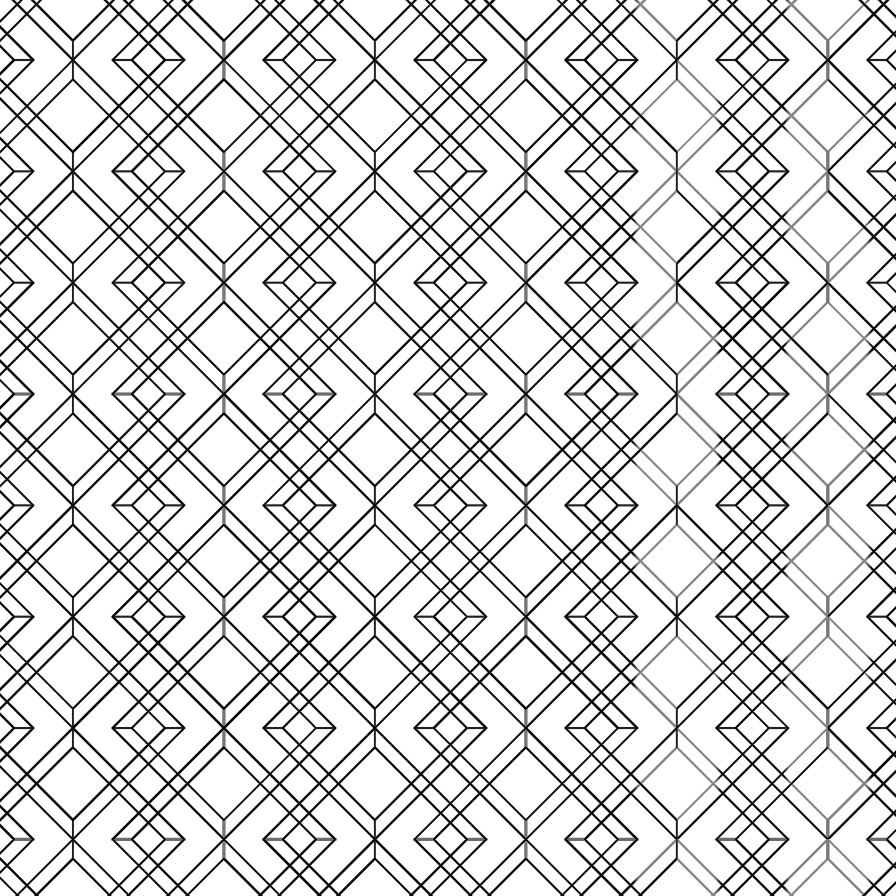
Reproduce this pattern procedurally as a Shadertoy shader.

```glsl
// Line lattice of interlocking folded diamonds, black on white.
// Every node of a grid sends out two parallel 45 degree rays per quadrant, joined by
// short bars at both ends; folding with abs() draws all four quadrants at once.

const vec2 PITCH = vec2(0.1685, 0.12426);  // node spacing, about 6 by 8 on the canvas
const float BAR = 0.0215;                  // length of the bars joining paired rays

float hash(vec3 p) {
    p = fract(p * vec3(0.1031, 0.1130, 0.0973));
    p += dot(p, p.yzx + 33.33);
    return fract((p.x + p.y) * p.z);
}

float segment(vec2 p, vec2 a, vec2 b) {
    vec2 pa = p - a, ba = b - a;
    return length(pa - ba * clamp(dot(pa, ba) / dot(ba, ba), 0.0, 1.0));
}

// Smooth coverage of a stroke with the given half width
float stroke(float dist, float halfWidth, float pixel) {
    return clamp((halfWidth - dist) / pixel + 0.5, 0.0, 1.0);
}

// Ink laid down by the strokes that start at one node
float nodeInk(vec2 p, vec2 id, float pixel) {
    vec2 q = abs(p);
    vec2 side = vec2(p.x < 0.0 ? -1.0 : 1.0, p.y < 0.0 ? -1.0 : 1.0);
    float reach = PITCH.y;

    // Each ray has its own weight
    vec3 key = vec3(id * 2.0 + side * 0.5 + 40.0, 7.0);
    float weightA = mix(0.00105, 0.00145, hash(key));
    float weightB = mix(0.00105, 0.00145, hash(key + 11.0));

    // Worn, paler ray starts in the right-hand columns
    float worn = step(3.5, id.x) * (1.0 - smoothstep(0.042, 0.05, q.x));
    float inkA = 1.0 - 0.5 * worn * step(0.45, hash(key + 23.0));
    float inkB = 1.0 - 0.5 * worn * step(0.35, hash(key + 37.0));

    // Outer ray from the centre, inner ray from the tip of the upright bar
    float outer = segment(q, vec2(0.0), vec2(reach));
    float inner = segment(q, vec2(0.0, BAR), vec2(reach - BAR, reach));
    float ink = max(inkA * stroke(outer, weightA, pixel),
                    inkB * stroke(inner, weightB, pixel));

    // Upright bar: wider and grey in every second column
    float greyColumn = mod(id.x, 2.0);
    float upright = segment(q, vec2(0.0), vec2(0.0, BAR));
    ink = max(ink, mix(0.9, 0.55, greyColumn)
        * stroke(upright, mix(0.0011, 0.0019, greyColumn), pixel));

    // Level bar closing the far ends: wider and grey in every fourth row
    float greyRow = 1.0 - step(0.5, mod(id.y + side.y, 4.0));
    float level = segment(q, vec2(reach - BAR, reach), vec2(reach));
    return max(ink, mix(0.9, 0.6, greyRow)
        * stroke(level, mix(0.0012, 0.0018, greyRow), pixel));
}

void mainImage(out vec4 fragColor, in vec2 fragCoord) {
    float pixel = 1.0 / iResolution.y;
    vec2 p = fragCoord * pixel - vec2(0.0814, 0.0632);
    vec2 nearest = floor(p / PITCH + 0.5);

    // Rays cross into neighbouring cells, so gather the surrounding nodes
    float ink = 0.0;
    for (int j = -1; j <= 1; j++) {
        for (int i = -1; i <= 1; i++) {
            vec2 id = nearest + vec2(i, j);
            ink = max(ink, nodeInk(p - id * PITCH, id, pixel));
        }
    }

    fragColor = vec4(mix(vec3(1.0), vec3(0.03), ink), 1.0);
}
```
